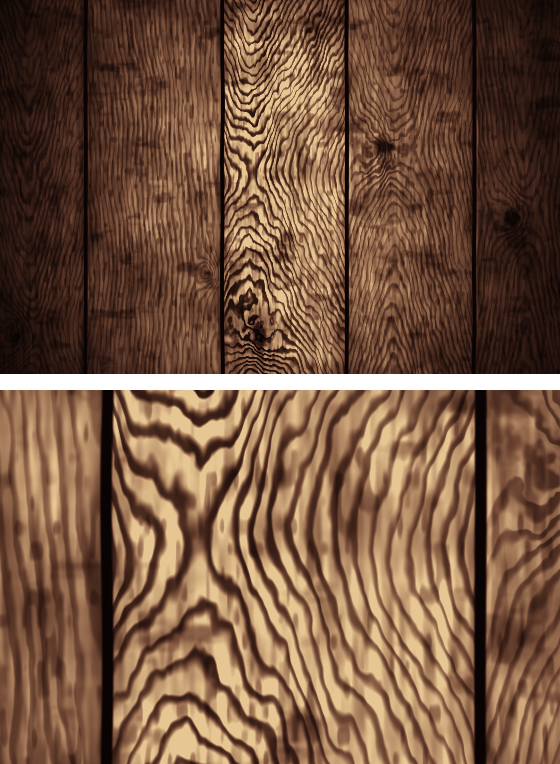
Top, the full canvas; bottom, a detail of the centre.
This texture is drawn by a Shadertoy shader. Its source:

```glsl
// Five dark, weathered oak boards with cathedral grain, knots and a warm central light.

float hash(vec2 p) {
    return fract(sin(dot(p, vec2(127.1, 311.7))) * 43758.5453);
}

float noise(vec2 p) {
    vec2 i = floor(p), f = fract(p);
    f = f * f * (3.0 - 2.0 * f);
    return mix(mix(hash(i), hash(i + vec2(1, 0)), f.x),
               mix(hash(i + vec2(0, 1)), hash(i + vec2(1, 1)), f.x), f.y);
}

float fbm(vec2 p) {
    float sum = 0.0, amp = 0.5;
    for (int i = 0; i < 4; i++) {
        sum += amp * noise(p);
        p = p * 2.03 + 17.3;
        amp *= 0.5;
    }
    return sum;
}

// Per board: seam on its right, knot centre, knot size, arch strength, line contrast, brightness
const float seams[4] = float[4](0.230, 0.596, 0.928, 1.270);
const vec2 knots[5] = vec2[5](vec2(0.04, 0.10), vec2(0.557, 0.27), vec2(0.69, 0.11),
                              vec2(1.025, 0.60), vec2(1.377, 0.418));
const float knotSize[5] = float[5](0.7, 0.4, 1.0, 1.1, 0.75);
const float arch[5] = float[5](22.0, 5.0, 34.0, 20.0, 12.0);
const float contrast[5] = float[5](0.45, 0.40, 0.68, 0.50, 0.42);
const float brightness[5] = float[5](0.86, 0.88, 1.12, 0.92, 0.84);

// Ring phase: a saddle gives arches opening up and down, straight lines beside them
float ringPhase(vec2 p, int board, float bump) {
    float id = float(board);
    vec2 heart = board == 2 ? vec2(0.674, 0.53) : knots[board] + vec2(0.03, 0.02);
    vec2 d = p - heart;
    d.x += 0.035 * (fbm(vec2(p.x * 5.0, p.y * 4.0) + id * 9.1) - 0.5);
    d.y += 0.08 * (fbm(p * vec2(22.0, 9.0) + id * 5.7) - 0.5);
    float across = sqrt(d.x * d.x + 0.0004) * (board == 2 ? 62.0 : 78.0);
    float along = sqrt(d.y * d.y + 0.0025) * arch[board];
    float gnarl = fbm(p * vec2(24.0, 20.0) + id) - 0.5;
    float ripple = fbm(p * vec2(30.0, 14.0) + id * 3.3) - 0.5;
    return across - along + bump * (5.0 + 5.0 * gnarl) + 1.1 * ripple;
}

void mainImage(out vec4 fragColor, in vec2 fragCoord) {
    vec2 p = fragCoord / iResolution.xy * vec2(1.5, 1.0);

    // Board index and signed distance to the nearest seam
    int board = 0;
    float seam = 9.0, seamId = 0.0;
    for (int i = 0; i < 4; i++) {
        float s = p.x - seams[i] - 0.003 * (noise(vec2(p.y * 7.0, float(i) * 5.0)) - 0.5);
        if (s > 0.0) board = i + 1;
        if (abs(s) < abs(seam)) { seam = s; seamId = float(i); }
    }
    float id = float(board);
    vec2 offset = vec2(id * 13.7, id * 7.9);

    // Knot influence
    vec2 k = (p - knots[board]) / (knotSize[board] * vec2(0.065, 0.10));
    float bump = exp(-dot(k, k));

    // Growth rings: soft rise and a sharper fall, with uneven weight
    float phase = ringPhase(p, board, bump);
    float ring = fract(phase);
    float weight = fbm(p * vec2(16.0, 6.0) + offset);
    float start = 0.62 - 0.55 * weight;
    float line = smoothstep(start, start + 0.35, ring) * (1.0 - smoothstep(0.82, 1.0, ring));
    float heartwood = board == 2 ? exp(-pow((p.x - 0.685) / 0.085, 2.0)) : 0.0;
    line *= contrast[board] * (0.45 + 0.75 * weight + 0.35 * heartwood);

    // Short vertical fibres, pores and cross-grain blotches
    float sway = 0.012 * fbm(p * vec2(7.0, 5.0) + offset);
    float fibre = noise(vec2((p.x + sway) * 190.0, p.y * 24.0) + offset);
    float streak = noise(vec2((p.x + sway) * 85.0, p.y * 5.0) + offset);
    float pores = smoothstep(0.62, 0.92, noise(vec2((p.x + sway) * 150.0, p.y * 48.0) + offset));
    float blotch = fbm(p * vec2(7.0, 15.0) + offset * 1.7);
    float stain = smoothstep(0.56, 0.78, fbm(p * vec2(13.0, 24.0) + offset * 2.3));

    // Warm light fading to the sides and corners
    vec2 v = (p - vec2(0.76, 0.5)) / vec2(0.75, 0.5);
    float tone = 0.86 * brightness[board] * exp(-1.45 * v.x * v.x - 0.42 * v.y * v.y);
    tone *= 1.0 - line;
    tone *= 0.66 + 0.44 * fibre + 0.26 * streak;
    tone *= 0.62 + 0.72 * blotch;
    tone *= (1.0 - 0.32 * pores) * (1.0 - 0.42 * stain);

    // Dark knot eye with a ragged rim
    float eye = length(k * vec2(1.0, 1.3)) + 0.9 * (fbm(p * 28.0 + offset) - 0.5);
    tone *= 1.0 - 0.6 * (1.0 - smoothstep(0.10, 0.42, eye)) - 0.14 * bump;

    // Seam: shaded edges, worn bright bevel on the right, black gap
    float d = abs(seam);
    tone *= 1.0 - 0.45 * exp(-d * 75.0);
    float bevel = smoothstep(0.004, 0.007, seam) * (1.0 - smoothstep(0.008, 0.012, seam));
    float wear = noise(vec2(p.y * 11.0, seamId * 4.0));
    tone += bevel * wear * (0.12 + 0.22 * hash(vec2(seamId, 2.0))) * exp(-1.2 * v.y * v.y);
    float gapMask = 1.0 - smoothstep(0.0035, 0.0065, d);
    tone = mix(tone, 0.035, gapMask);

    // Sepia ramp from near black to pale tan
    tone = clamp(tone, 0.03, 0.9);
    vec3 color = tone * (vec3(1.0, 0.45, 0.32) + tone * vec3(0.0, 0.46, 0.35));
    fragColor = vec4(color, 1.0);
}
```
